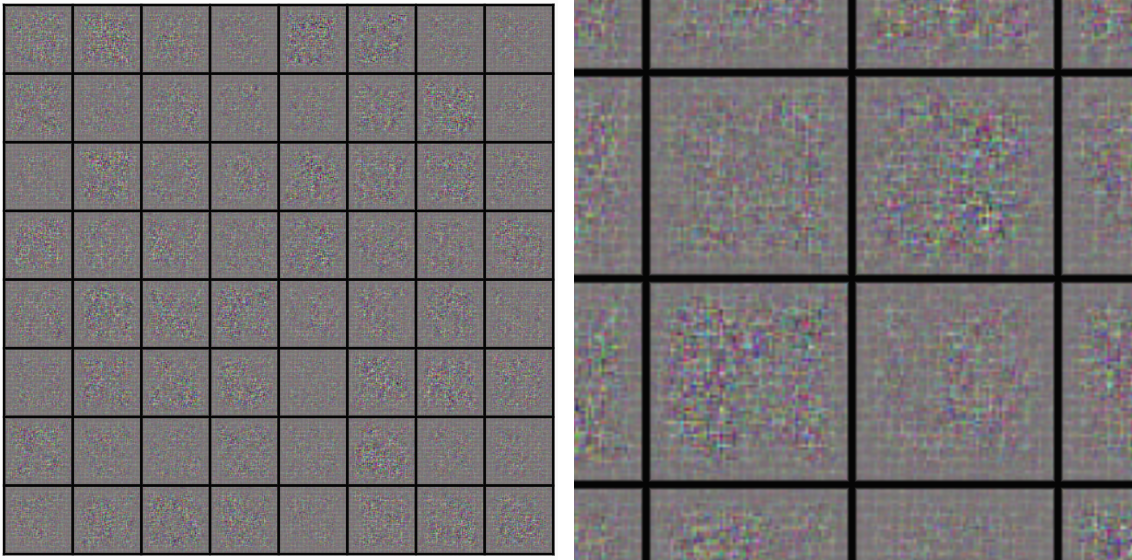
Left, the full canvas; right, a detail of the centre.
Write a WebGL 2 fragment shader that draws this pattern.

```glsl
#version 300 es
precision highp float;
// Eight by eight grid of grey tiles filled with fine woven colour noise, ruled in black on white.

uniform vec2 u_resolution;
out vec4 fragColor;

vec3 hash3(vec2 p) {
  vec3 k = vec3(dot(p, vec2(127.1, 311.7)), dot(p, vec2(269.5, 183.3)), dot(p, vec2(113.5, 271.9)));
  return fract(sin(k) * 43758.5453);
}

// Smooth value noise, one independent value per channel, centred on zero
vec3 noise3(vec2 p) {
  vec2 i = floor(p), f = fract(p);
  f = f * f * (3.0 - 2.0 * f);
  vec3 low = mix(hash3(i), hash3(i + vec2(1, 0)), f.x);
  vec3 high = mix(hash3(i + vec2(0, 1)), hash3(i + vec2(1, 1)), f.x);
  return mix(low, high, f.y) - 0.5;
}

void main() {
  // Grid coordinates: 0 to 8 across the ruled square
  float side = min(u_resolution.x, u_resolution.y);
  vec2 p = (gl_FragCoord.xy - 0.5 * u_resolution) / side;
  vec2 grid = (p - vec2(-0.0006, 0.0008)) / 0.12304 + 4.0;
  float pixel = 1.0 / (side * 0.12304);
  vec2 tile = floor(grid);
  vec2 toLine = abs(fract(grid + 0.5) - 0.5);
  float lineDist = min(toLine.x, toLine.y);

  // Woven noise: short horizontal and vertical dashes on a four-texel lattice
  vec2 texel = grid * 66.0;
  vec2 weave = cos(fract(grid) * 66.0 * 1.5708);
  vec3 dashes = noise3(texel * vec2(0.45, 0.95)) * (1.0 + 0.5 * weave.y)
              + noise3(texel * vec2(0.95, 0.45) + 700.0) * (1.0 + 0.5 * weave.x);
  vec3 speckle = mix(vec3(dot(dashes, vec3(0.333))), dashes, 0.8);

  // Contrast differs per tile, drifts in patches and fades near the edges
  float contrast = mix(0.55, 1.05, hash3(tile + 31.0).x);
  contrast *= 1.0 + 0.9 * noise3(texel / 11.0 + 90.0).x;
  contrast *= mix(0.3, 1.0, smoothstep(0.02, 0.24, lineDist));

  vec3 color = vec3(0.492, 0.474, 0.478);
  color += speckle * vec3(0.24, 0.27, 0.24) * contrast;
  color += 0.010 * (weave.x + 1.3 * weave.y);

  // Black rules, then the white margin outside the grid
  float soft = max(0.010, 0.65 * pixel);
  color = mix(vec3(0.02), color, smoothstep(0.020 - soft, 0.020 + soft, lineDist));
  vec2 beyond = abs(grid - 4.0) - 4.0;
  float outside = max(beyond.x, beyond.y);
  color = mix(color, vec3(0.98), smoothstep(0.020 - soft, 0.020 + soft, outside));

  fragColor = vec4(color, 1.0);
}
```
